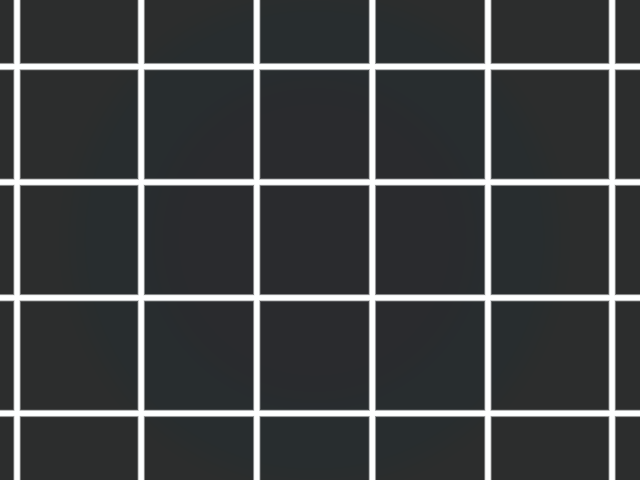
Reproduce this pattern procedurally as a WebGL 2 fragment shader.

```glsl
#version 300 es
precision highp float;

uniform vec2 u_resolution;
out vec4 fragColor;

// Lengths are in units of the canvas height
const float PITCH = 0.2408;          // spacing of the grid lines
const float OUTER_PITCH = 0.2587;    // width of the outermost columns
const float INNER_EDGE = 1.5;        // pitches from the centre to the outer columns
const float HALF_LINE = 0.0066;
const float SOFTNESS = 0.0026;       // least half width of the edge blend
const float CENTRE_X = 0.4915;       // grid centre as a share of the width
const float CENTRE_Y = 0.5;

const vec3 LINE_COLOUR = vec3(0.995, 1.0, 1.0);
const vec3 TILE_CORE = vec3(0.163, 0.167, 0.180);
const vec3 TILE_RING = vec3(0.157, 0.175, 0.183);
const vec3 TILE_RIM = vec3(0.172, 0.175, 0.175);

// Distance to the nearest line of a regular set, offset by half a pitch
float lineDistance(float x, float pitch) {
    return abs(fract(x / pitch) - 0.5) * pitch;
}

// Distance to the nearest upright, with wider columns at both sides
float columnDistance(float x) {
    float beyond = abs(x) - INNER_EDGE * PITCH;
    float outer = abs(fract(beyond / OUTER_PITCH + 0.5) - 0.5) * OUTER_PITCH;
    return beyond > 0.0 ? outer : lineDistance(x, PITCH);
}

// Faint shift of tint from the centre outwards
vec3 tileColour(vec2 p) {
    float radius = length(p);
    vec3 colour = mix(TILE_CORE, TILE_RING, smoothstep(0.27, 0.37, radius));
    return mix(colour, TILE_RIM, smoothstep(0.46, 0.55, radius));
}

void main() {
    float aspect = u_resolution.x / u_resolution.y;
    vec2 p = gl_FragCoord.xy / u_resolution.y - vec2(CENTRE_X * aspect, CENTRE_Y);

    // Grid lines with soft edges
    float edge = min(columnDistance(p.x), lineDistance(p.y, PITCH)) - HALF_LINE;
    float blend = max(SOFTNESS, 0.75 / u_resolution.y);
    float line = 1.0 - smoothstep(-blend, blend, edge);

    fragColor = vec4(mix(tileColour(p), LINE_COLOUR, line), 1.0);
}
```
